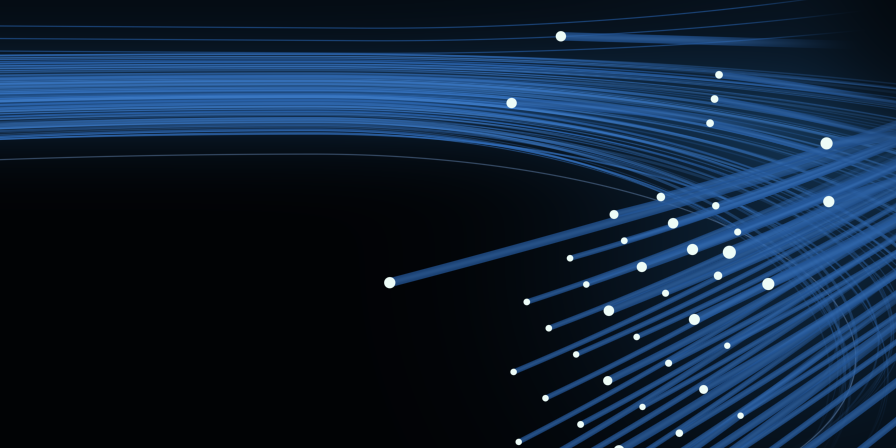
Give the GLSL for this background, as a Shadertoy shader.

```glsl
const vec3 NIGHT = vec3(0.005, 0.010, 0.018);
const vec3 HAZE = vec3(0.045, 0.125, 0.20);
const vec3 FIBRE = vec3(0.15, 0.38, 0.68);
const vec3 BRIGHT = vec3(0.28, 0.55, 0.88);
const vec3 TIP = vec3(0.93, 0.99, 0.97);

float hash(float n) {
    return fract(sin(n * 91.17 + 3.7) * 4375.85);
}

float stroke(float d, float halfWidth) {
    float aa = 1.0 / iResolution.y;
    return 1.0 - smoothstep(halfWidth - 0.5 * aa, halfWidth + aa, abs(d));
}

// Approximate distance to an arc that runs flat to the left and curls at right
float arcDistance(vec2 p, float centreY, vec2 radius) {
    float stretch = p.x < 0.7 ? 0.4 : 1.0;
    vec2 q = vec2((p.x - 0.7) * stretch, p.y - centreY) / radius;
    return (dot(q, q) - 1.0) / (2.0 * length(q / radius) + 0.001);
}

// Gently bent beam with a lit tip; light collects the tips
void addFibre(inout vec3 col, inout float light, vec2 p, vec2 tip,
              float slope, float bend, float reach, float size) {
    vec2 q = p - tip;
    float steep = slope + 2.0 * bend * q.x;
    float d = (q.y - slope * q.x - bend * q.x * q.x) / sqrt(1.0 + steep * steep);
    float along = step(0.0, q.x) * (1.0 - smoothstep(reach * 0.35, reach, q.x));
    float body = stroke(d, size * 0.8) * along;
    float core = exp(-pow(d / (size * 0.5), 2.0));
    col = mix(col, mix(FIBRE * 0.85, BRIGHT * 0.85, core * 0.6), body * 0.75);
    light = max(light, stroke(length(q), size));
}

void mainImage(out vec4 fragColor, in vec2 fragCoord) {
    vec2 p = fragCoord / iResolution.y;
    p.x *= 2.0 * iResolution.y / iResolution.x;

    // Haze around the bundle and the bend
    float bandY = 0.785 - 0.14 * pow(max(p.x - 1.0, 0.0), 2.0);
    float band = exp(-pow((p.y - bandY) / 0.13, 2.0));
    float bendGlow = exp(-dot((p - vec2(1.8, 0.42)) / vec2(0.5, 0.48),
                              (p - vec2(1.8, 0.42)) / vec2(0.5, 0.48)));
    vec3 col = NIGHT + HAZE * (0.65 * band + 0.95 * bendGlow);
    col += HAZE * 0.25 * smoothstep(0.5, 0.95, p.y);
    float heart = exp(-pow((p.y - bandY) / 0.052, 2.0));
    col += FIBRE * 0.38 * heart * (1.0 - smoothstep(0.9, 1.7, p.x));

    // Bundle of fine strands
    for (int i = 0; i < 64; i++) {
        float n = float(i);
        float t = (n + hash(n)) / 64.0;
        float centreY = 0.2 + 0.14 * (hash(n + 70.0) - 0.5);
        float top = mix(0.70, 0.882, t);
        vec2 radius = vec2(1.12 + 0.15 * hash(n + 30.0) + 1.8 * t * t, top - centreY);
        float d = arcDistance(p, centreY, radius);
        float width = 0.0006 + 0.0022 * pow(hash(n + 140.0), 3.0);
        float alpha = mix(0.25, 0.8, hash(n + 200.0));
        alpha *= mix(1.0, 0.55, smoothstep(1.1, 1.8, p.x)) * smoothstep(-0.1, 0.4, p.y);
        col = mix(col, mix(FIBRE, BRIGHT, hash(n + 9.0)), stroke(d, width) * alpha);
    }

    // Loose strands below and above the bundle
    float loose = stroke(arcDistance(p, 0.2, vec2(1.21, 0.456)), 0.0008);
    col = mix(col, vec3(0.36, 0.48, 0.64), loose * 0.55);
    for (int i = 0; i < 3; i++) {
        float n = float(i);
        float rise = (0.07 - 0.012 * n) * pow(max(p.x - 0.8, 0.0), 2.0);
        float y = 0.942 - 0.028 * n - 0.006 * p.x + rise;
        float fade = 1.0 - smoothstep(1.6, 1.95, p.x);
        col = mix(col, FIBRE, stroke(p.y - y, 0.0008) * 0.6 * fade);
    }

    // Fan of cut fibres, some starting below the frame
    float light = 0.0;
    for (int i = 0; i < 42; i++) {
        float n = float(i);
        float u = fract(n * 0.618 + 0.1);
        float y = -0.25 + 0.82 * (n + 0.5) / 42.0;
        float left = 1.08 + 0.8 * y * y;
        float right = 1.66 - 0.8 * min(y, 0.0);
        float slope = 0.5 - 0.55 * y + 0.15 * u;
        float size = mix(0.0065, 0.012, pow(hash(n + 50.0), 2.0));
        addFibre(col, light, p, vec2(mix(left, right, u), y), slope, 0.10, 1.0, size);
    }

    // Tips along the bend
    for (int i = 0; i < 3; i++) {
        float n = float(i);
        vec2 tip = vec2(1.605 - 0.01 * n, 0.833 - 0.054 * n);
        addFibre(col, light, p, tip, -0.12 - 0.06 * n, -0.1, 0.5, 0.008);
    }
    addFibre(col, light, p, vec2(1.845, 0.68), 0.1, 0.0, 0.25, 0.013);
    addFibre(col, light, p, vec2(1.85, 0.55), 0.3, 0.0, 0.25, 0.012);
    addFibre(col, light, p, vec2(1.628, 0.437), 0.4, 0.1, 0.5, 0.014);
    addFibre(col, light, p, vec2(1.715, 0.366), 0.45, 0.1, 0.5, 0.013);

    // Long foreground fibres
    addFibre(col, light, p, vec2(1.142, 0.770), -0.03, -0.12, 0.7, 0.011);
    addFibre(col, light, p, vec2(1.252, 0.919), -0.03, 0.0, 0.68, 0.011);
    addFibre(col, light, p, vec2(0.870, 0.369), 0.26, 0.025, 1.7, 0.012);

    // Corner shade and lit tips
    col *= 1.0 - 0.45 * smoothstep(1.75, 2.05, p.x) * smoothstep(0.5, 1.0, p.y);
    col = mix(col, TIP, light);
    fragColor = vec4(col, 1.0);
}
```
